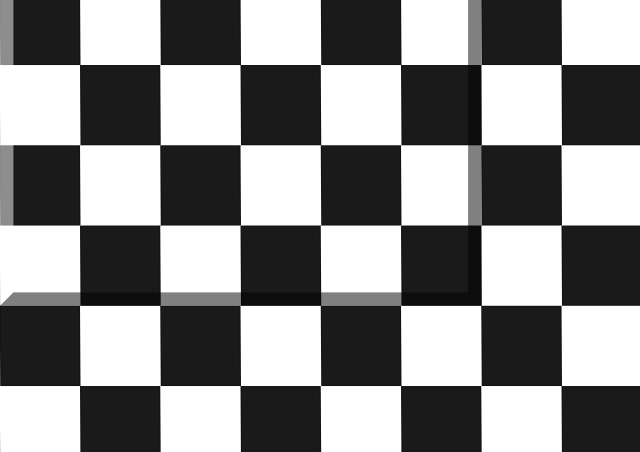
This pattern is drawn by a WebGL 1 fragment shader. Its source:

```glsl
precision highp float;

uniform vec2 u_resolution;

const float CELLS_ACROSS = 7.975;
const float ROW_SHIFT = 0.178;         // hidden part of the bottom row, in cells
const vec2 PANEL_CORNER = vec2(6.0, 2.0); // lower right corner of the raised panel
const float BEVEL = 0.167;             // bevel width, in cells
const float BEVEL_STRENGTH = 0.5;
const float SEAM_WIDTH = 0.015;
const float SEAM_STRENGTH = 0.3;
const float EDGE_SLANT = 0.006;        // slight lean of the upright edges
const vec3 DARK = vec3(0.102);
const vec3 LIGHT = vec3(1.0);

// Distance to the nearest grid line, positive in even cells and negative in odd ones
vec2 gridDistance(vec2 p) {
  return abs(mod(p - 0.5, 2.0) - 1.0) - 0.5;
}

float coverage(float inside, float pixel) {
  return clamp(inside / pixel + 0.5, 0.0, 1.0);
}

vec3 checkerboard(vec2 p, float pixel) {
  p.x += EDGE_SLANT * (fract(p.y) - 0.5);
  vec2 toLine = gridDistance(p);
  vec2 wave = clamp(2.0 * toLine / pixel, -1.0, 1.0);
  float light = 0.5 + 0.5 * wave.x * wave.y;

  // Hairline seam around the dark squares
  float lineDistance = min(abs(toLine.x), abs(toLine.y));
  float seam = coverage(SEAM_WIDTH - lineDistance, pixel);
  return mix(DARK * (1.0 - SEAM_STRENGTH * seam), LIGHT, light);
}

// Shaded right and lower faces of the panel, mitred at the lower left
float shadedFaces(vec2 p) {
  float fromRight = PANEL_CORNER.x - p.x;
  float fromBottom = p.y - PANEL_CORNER.y;
  float right = min(BEVEL - fromRight, fromBottom);
  float bottom = min(BEVEL - fromBottom, p.x - fromBottom);
  return min(max(right, bottom), min(fromRight, fromBottom));
}

// Lit left face of the panel
float litFace(vec2 p) {
  return min(BEVEL - p.x, p.y - PANEL_CORNER.y - p.x);
}

void main() {
  float pixel = CELLS_ACROSS / u_resolution.x;
  vec2 p = gl_FragCoord.xy * pixel + vec2(0.0, ROW_SHIFT);

  vec3 color = checkerboard(p, pixel);
  color = mix(color, vec3(1.0), BEVEL_STRENGTH * coverage(litFace(p), pixel));
  color = mix(color, vec3(0.0), BEVEL_STRENGTH * coverage(shadedFaces(p), pixel));
  gl_FragColor = vec4(color, 1.0);
}
```
